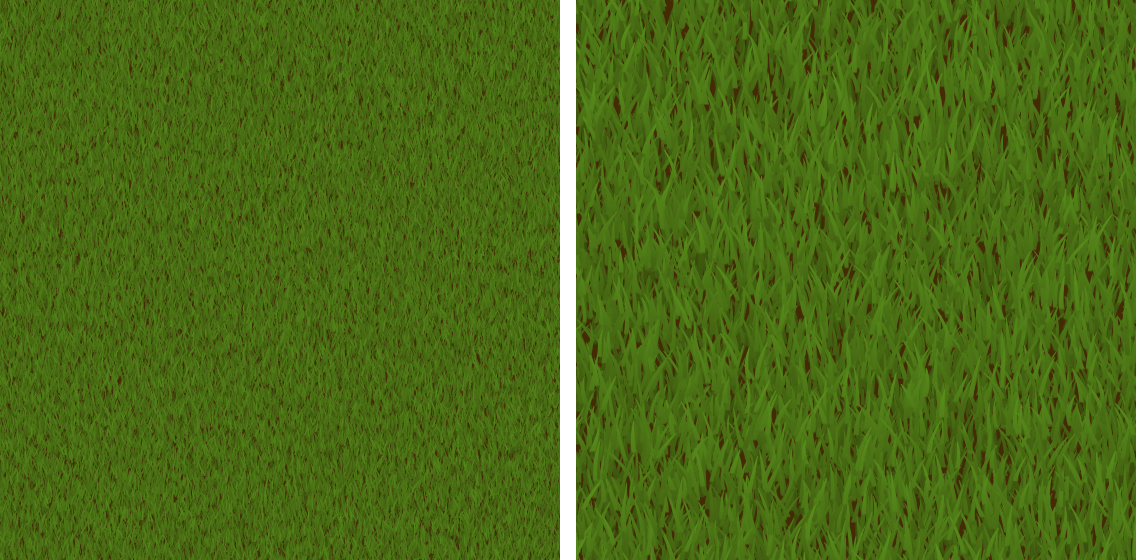
Left, the full canvas; right, a detail of the centre.
Write a Shadertoy shader that draws this texture.

```glsl
#define LAYERS 28
#define CELL vec2(0.016, 0.026)
#define HALF_WIDTH 0.00135
#define LEAN 0.008
#define BEND 0.007
#define CLUMP_SCALE vec2(75.0, 45.0)
#define CLUMPING 0.45
#define SOIL vec3(0.265, 0.165, 0.020)
#define BLADE_DARK vec3(0.222, 0.300, 0.045)
#define BLADE_LIGHT vec3(0.345, 0.555, 0.108)

vec4 hash4(vec3 p) {
    vec4 q = fract(p.xyzx * vec4(0.1031, 0.1030, 0.0973, 0.1099));
    q += dot(q, q.wzxy + 33.33);
    return fract((q.xxyz + q.yzzw) * q.zywx);
}

float cornerSlope(vec2 corner, vec2 p) {
    float angle = 6.2832 * hash4(vec3(corner, 91.0)).x;
    return dot(vec2(cos(angle), sin(angle)), p - corner);
}

float gradientNoise(vec2 p) {
    vec2 i = floor(p), f = p - i;
    vec2 u = f * f * f * (f * (f * 6.0 - 15.0) + 10.0);
    float low = mix(cornerSlope(i, p), cornerSlope(i + vec2(1, 0), p), u.x);
    float high = mix(cornerSlope(i + vec2(0, 1), p), cornerSlope(i + vec2(1, 1), p), u.x);
    return mix(low, high, u.y);
}

// Blade colour in rgb, coverage in a; height is 0 for the lowest layer, 1 for the top
vec4 blade(vec2 p, vec2 cell, float layer, float height, float thickness, float pixel) {
    vec4 rnd = hash4(vec3(cell, layer));
    vec2 root = (cell + rnd.xy) * CELL;
    float tint = fract(rnd.x * 57.0 + rnd.w * 13.0);
    float bladeLength = CELL.y * mix(0.55, 1.0, fract(rnd.y * 71.0 + rnd.z * 17.0));
    float t = (p.y - root.y) / bladeLength;
    if (t < 0.0 || t > 1.0) return vec4(0.0);

    // Curved spine, with the distance corrected for its slope
    float lean = LEAN * (2.0 * rnd.z - 1.0);
    float bend = BEND * (2.0 * rnd.w - 1.0);
    float slope = (lean + 2.0 * bend * t) / bladeLength;
    float dist = abs(p.x - root.x - (lean + bend * t) * t) / sqrt(1.0 + slope * slope);

    // Tapered width with a pixel-wide soft edge
    float halfWidth = thickness * (1.0 - t * t * 0.85);
    float cover = clamp((halfWidth - dist) / pixel + 0.5, 0.0, 1.0);
    cover *= min(1.0, 2.0 * halfWidth / pixel) * smoothstep(0.0, 0.08, t);

    float shade = 0.6 * height + 0.25 * t + 0.4 * (tint - 0.5);
    return vec4(mix(BLADE_DARK, BLADE_LIGHT, clamp(shade, 0.0, 1.0)), cover);
}

void mainImage(out vec4 fragColor, in vec2 fragCoord) {
    float pixel = 1.0 / iResolution.y;
    vec2 uv = fragCoord * pixel;
    float thickness = HALF_WIDTH * (1.0 + CLUMPING * gradientNoise(uv * CLUMP_SCALE));
    vec3 color = SOIL;

    // Paint the layers from the soil up, each on its own shifted grid
    for (int i = 0; i < LAYERS; i++) {
        float layer = float(i);
        float height = layer / float(LAYERS - 1);
        vec2 p = uv + (hash4(vec3(layer, 7.0, 3.0)).xy + 2.0) * CELL;
        vec2 home = floor(p / CELL);
        for (int row = 0; row >= -1; row--) {
            for (int column = -1; column <= 1; column++) {
                vec2 cell = home + vec2(column, row);
                vec4 grass = blade(p, cell, layer, height, thickness, pixel);
                color = mix(color, grass.rgb, grass.a);
            }
        }
    }
    fragColor = vec4(color, 1.0);
}
```
